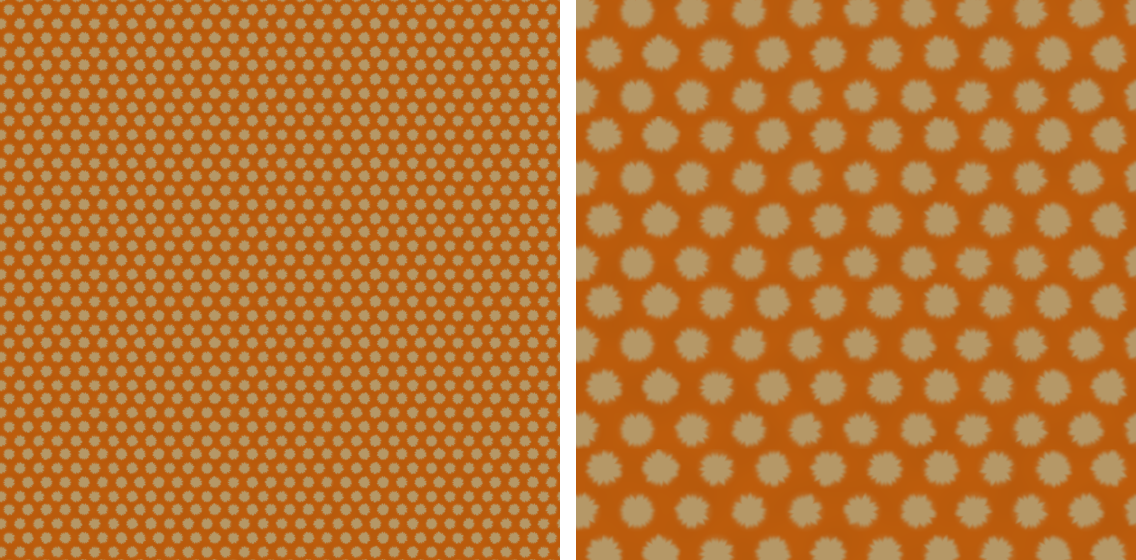
Left, the full canvas; right, a detail of the centre.
This pattern is drawn by a WebGL 2 fragment shader. Its source:

```glsl
#version 300 es
precision highp float;

uniform vec2 u_resolution;
out vec4 fragColor;

// Colours
const vec3 GROUND = vec3(0.73, 0.357, 0.048);
const vec3 DOT = vec3(0.71, 0.595, 0.405);

// Layout, in canvas heights
const float COLUMN_PITCH = 0.0334;
const float ROW_PITCH = 0.02535;
const float GROUP_PITCH = 0.0992;     // four rows, then a tighter gap
const float ROWS_PER_GROUP = 4.0;
const vec2 FIRST_DOT = vec2(0.0162, 0.0170);
const float ROW_SHIFT = 0.0195;       // sideways step of every second row
const float SHAPE_PERIOD = 12.0;      // columns before dot shapes recur

// Dot shape and wear
const float RADIUS = 0.0093;
const float RADIUS_SPREAD = 0.0004;
const float EDGE_SOFTNESS = 0.0020;
const float FRAY_AMOUNT = 0.0030;
const float FRAY_DETAIL = 3.6;
const float HALO_INNER = 0.0085;
const float HALO_OUTER = 0.0132;
const float HALO_STRENGTH = 0.25;
const float MOTTLE_SCALE = 38.0;
const float MOTTLE_AMOUNT = 0.035;

vec2 hash22(vec2 p) {
    vec3 q = fract(p.xyx * vec3(0.1031, 0.1030, 0.0973));
    q += dot(q, q.yzx + 33.33);
    return fract((q.xx + q.yz) * q.zy);
}

float cornerSlope(vec2 corner, vec2 offset) {
    float angle = 6.2832 * hash22(corner).x;
    return dot(vec2(cos(angle), sin(angle)), offset);
}

float gradientNoise(vec2 p) {
    vec2 i = floor(p);
    vec2 f = p - i;
    vec2 u = f * f * f * (f * (f * 6.0 - 15.0) + 10.0);
    vec2 e = vec2(1.0, 0.0);
    float low = mix(cornerSlope(i, f), cornerSlope(i + e.xy, f - e.xy), u.x);
    float high = mix(cornerSlope(i + e.yx, f - e.yx), cornerSlope(i + e.xx, f - e.xx), u.x);
    return mix(low, high, u.y);
}

// Coverage of a frayed dot with a faint halo
float frayedDot(vec2 p, vec2 seed, float pixel) {
    float dist = length(p);
    vec2 direction = p / max(dist, 1e-5);
    vec2 random = hash22(seed + 7.0);
    float fray = gradientNoise(direction * FRAY_DETAIL + seed * 17.0 + 40.0);
    float radius = RADIUS + RADIUS_SPREAD * (2.0 * random.x - 1.0) + FRAY_AMOUNT * fray;
    float softness = max(EDGE_SOFTNESS, pixel);
    float core = 1.0 - smoothstep(radius - softness, radius + softness, dist);
    float halo = HALO_STRENGTH * (1.0 - smoothstep(HALO_INNER, HALO_OUTER, dist));
    return 1.0 - (1.0 - core) * (1.0 - halo);
}

void main() {
    float pixel = 1.0 / u_resolution.y;
    vec2 p = gl_FragCoord.xy * pixel;
    vec2 q = vec2(p.x, 1.0 - p.y) - FIRST_DOT;

    // Nearest row, counted downward in groups
    float gap = GROUP_PITCH - (ROWS_PER_GROUP - 1.0) * ROW_PITCH;
    float group = floor((q.y + 0.5 * gap) / GROUP_PITCH);
    float yInGroup = q.y - group * GROUP_PITCH;
    float row = clamp(floor(yInGroup / ROW_PITCH + 0.5), 0.0, ROWS_PER_GROUP - 1.0);
    float parity = mod(row, 2.0);

    // Nearest dot within the row
    float x = q.x - parity * ROW_SHIFT;
    float column = floor(x / COLUMN_PITCH + 0.5);
    vec2 local = vec2(x - column * COLUMN_PITCH, yInGroup - row * ROW_PITCH);
    vec2 seed = vec2(mod(column, SHAPE_PERIOD), parity);

    // Gentle mottling of the ground
    float mottle = gradientNoise(p * MOTTLE_SCALE + 5.0);
    vec3 ground = GROUND * (1.0 + MOTTLE_AMOUNT * mottle);

    fragColor = vec4(mix(ground, DOT, frayedDot(local, seed, pixel)), 1.0);
}
```
